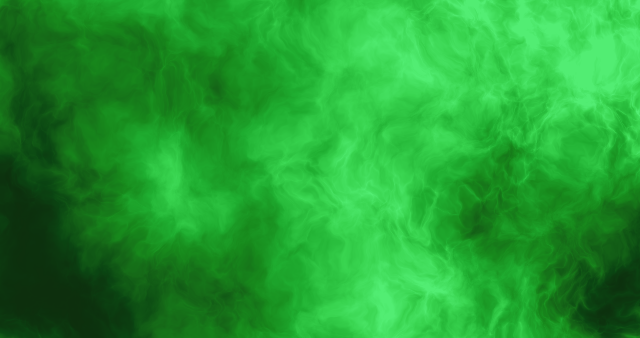
Write a WebGL 1 fragment shader that draws this texture.

```glsl
precision highp float;
// Draws billowing green smoke with soft clouds, dark gaps and thin curling wisps.

uniform vec2 u_resolution;

const vec3 SHADOW = vec3(0.05, 0.18, 0.05);
const vec3 DEEP = vec3(0.04, 0.27, 0.07);
const vec3 FOREST = vec3(0.08, 0.40, 0.09);
const vec3 LEAF = vec3(0.09, 0.54, 0.11);
const vec3 EMERALD = vec3(0.12, 0.68, 0.19);
const vec3 BRIGHT = vec3(0.22, 0.83, 0.31);
const vec3 GLOW = vec3(0.32, 0.93, 0.45);

vec2 hashGradient(vec2 cell) {
  vec2 h = vec2(dot(cell, vec2(127.1, 311.7)), dot(cell, vec2(269.5, 183.3)));
  return 2.0 * fract(sin(h) * 43758.55) - 1.0;
}

// Gradient noise, roughly -0.6 to 0.6
float noise(vec2 p) {
  vec2 i = floor(p);
  vec2 f = p - i;
  vec2 u = f * f * f * (f * (f * 6.0 - 15.0) + 10.0);
  vec2 e = vec2(1.0, 0.0);
  float low = mix(dot(hashGradient(i), f), dot(hashGradient(i + e.xy), f - e.xy), u.x);
  float high = mix(dot(hashGradient(i + e.yx), f - e.yx), dot(hashGradient(i + e.xx), f - e.xx), u.x);
  return mix(low, high, u.y);
}

float fbm(vec2 p, float gain) {
  float sum = 0.0;
  float amplitude = 1.0;
  mat2 turn = mat2(1.6, 1.2, -1.2, 1.6);
  for (int i = 0; i < 5; i++) {
    sum += amplitude * noise(p);
    p = turn * p + 7.3;
    amplitude *= gain;
  }
  return sum;
}

vec2 swirl(vec2 p, float scale, float gain) {
  return vec2(fbm(p * scale + 3.1, gain), fbm(p * scale + 21.7, gain));
}

float blob(vec2 p, vec2 center, vec2 radius) {
  vec2 d = (p - center) / radius;
  return exp(-dot(d, d));
}

// Broad light and dark masses of the cloud
float cloudMass(vec2 p) {
  float light = 0.25 * blob(p, vec2(1.10, 0.48), vec2(0.20, 0.48))
              + 0.30 * blob(p, vec2(1.66, 0.90), vec2(0.48, 0.30))
              + 0.18 * blob(p, vec2(1.24, 0.05), vec2(0.22, 0.25))
              + 0.25 * blob(p, vec2(0.40, 0.44), vec2(0.16, 0.24));
  float dark = 0.72 * blob(p, vec2(0.06, 0.42), vec2(0.26, 0.25))
             + 0.80 * blob(p, vec2(0.24, 0.06), vec2(0.34, 0.25))
             + 0.38 * blob(p, vec2(0.48, 0.77), vec2(0.32, 0.14))
             + 0.36 * blob(p, vec2(0.04, 0.88), vec2(0.22, 0.20))
             + 0.68 * blob(p, vec2(1.88, 0.16), vec2(0.23, 0.25))
             + 0.22 * blob(p, vec2(1.43, 0.38), vec2(0.20, 0.25))
             + 0.18 * blob(p, vec2(0.74, 0.16), vec2(0.20, 0.22));
  return 0.81 + light - dark;
}

// Thin folded strands along the zero lines of noise, at three sizes
float wisps(vec2 p, float sharpness) {
  float sum = 0.0;
  float amplitude = 1.0;
  for (int i = 0; i < 3; i++) {
    float ridge = 1.0 - min(abs(noise(p)) * 2.0, 1.0);
    sum += amplitude * (pow(ridge, sharpness) - 0.25);
    p = mat2(1.3, 1.0, -1.0, 1.3) * p + 4.7;
    amplitude *= 0.75;
  }
  return sum;
}

vec3 smokeColor(float density) {
  float t = density * 5.0;
  vec3 color = mix(SHADOW, DEEP, clamp(t, 0.0, 1.0));
  color = mix(color, FOREST, clamp(t - 1.0, 0.0, 1.0));
  color = mix(color, LEAF, clamp(t - 2.0, 0.0, 1.0));
  color = mix(color, EMERALD, clamp(t - 3.0, 0.0, 1.0));
  color = mix(color, BRIGHT, clamp(t - 4.0, 0.0, 1.0));
  return mix(color, GLOW, clamp(t - 5.0, 0.0, 1.0));
}

void main() {
  vec2 p = gl_FragCoord.xy / u_resolution.y;

  // Layered warping makes the billows curl
  vec2 bend = swirl(p, 3.2, 0.5);
  vec2 curled = p + 0.09 * bend;
  vec2 folded = curled + 0.045 * swirl(curled, 7.0, 0.5);

  // The smoke comes into focus toward the right
  float focus = mix(0.6, 1.15, smoothstep(1.0, 1.5, p.x));
  float patches = smoothstep(-0.3, 0.35, noise(p * 3.5 + 11.0));

  // Masses, then puffs, then finer curls
  float density = cloudMass(p + 0.12 * bend);
  density += 0.30 * fbm(folded * vec2(5.0, 4.2), 0.5);
  density += 0.20 * focus * fbm(folded * vec2(13.0, 10.0) + 31.0, 0.6);

  // Fine strands
  density += 0.14 * focus * patches * wisps(folded * vec2(9.0, 7.0) + 5.0, 6.0);

  // Rounded toe keeps faint haze inside the darkest gaps
  density = 0.5 * (density + sqrt(density * density + 0.008));
  gl_FragColor = vec4(smokeColor(density), 1.0);
}
```
